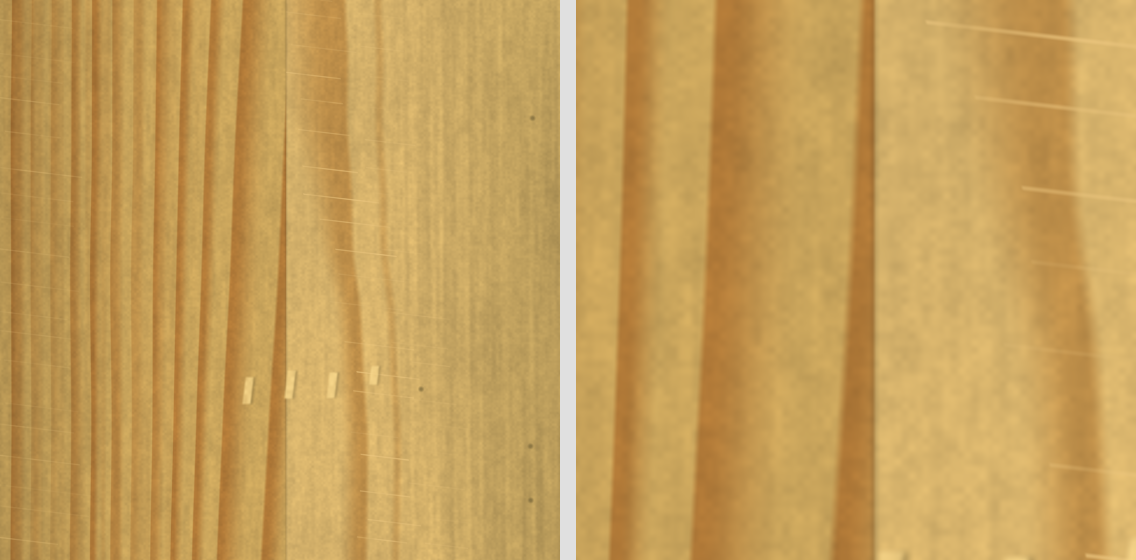
Left, the full canvas; right, a detail of the centre.
A WebGL 1 fragment shader for this texture:

```glsl
precision highp float;
// Two planed softwood boards meeting at an upright seam. The left has growth
// rings from a warped sawtooth, the right one broad ring and fine grain lines.
// Noise adds fibres; tilted rows of scratches and a few gouges lie on top.
uniform vec2 u_resolution;

const float SEAM = 0.511;
const float RING_SPACING = 0.034;
const float SCRATCH_SPACING = 0.052;
const float SCRATCH_SLOPE = 0.12;
const float FIBRE_CONTRAST = 0.055;
const float GRAIN_CONTRAST = 0.05;
const vec3 LEFT_PALE = vec3(0.77, 0.63, 0.35);
const vec3 LEFT_RING = vec3(0.67, 0.46, 0.21);
const vec3 RIGHT_PALE = vec3(0.84, 0.70, 0.42);
const vec3 RIGHT_FAR = vec3(0.74, 0.62, 0.36);
const vec3 RIGHT_RING = vec3(0.73, 0.54, 0.27);
const vec3 SCRATCH = vec3(0.93, 0.78, 0.50);
const vec3 GOUGE = vec3(0.97, 0.84, 0.54);
const vec3 STAIN = vec3(0.42, 0.36, 0.20);

float hash(vec2 p) {
  return fract(sin(dot(p, vec2(127.1, 311.7))) * 43758.5453);
}

float noise(vec2 p) {
  vec2 i = floor(p), f = fract(p);
  f = f * f * (3.0 - 2.0 * f);
  return mix(mix(hash(i), hash(i + vec2(1.0, 0.0)), f.x),
             mix(hash(i + vec2(0.0, 1.0)), hash(i + 1.0), f.x), f.y);
}

// Soft-edged box, 1 inside and 0 outside
float box(vec2 d, vec2 halfSize, float soft) {
  vec2 m = 1.0 - smoothstep(halfSize - soft, halfSize + soft, abs(d));
  return m.x * m.y;
}

vec3 leftBoard(vec2 p) {
  float lean = 0.012 * p.x + 0.055 * smoothstep(0.2, 0.5, p.x) * (p.y - 0.45);
  float wobble = 0.007 * (noise(vec2(p.x * 5.0, p.y * 4.0)) - 0.5);
  float s = 0.482 - p.x + lean + wobble;
  // Rings widen toward the seam
  float n = s < 0.0 ? s / 0.08 : s / RING_SPACING - 2.6 * (1.0 - exp(-s / 0.1));
  float ring = floor(n), f = n - ring;
  float onset = mix(0.1, 0.5, hash(vec2(ring, 3.0)));
  float dark = smoothstep(onset, 0.88, f) * (1.0 - smoothstep(0.91, 1.0, f));
  dark *= ring < 3.0 ? 1.0 : mix(0.4, 1.0, hash(vec2(ring, 8.0)));
  // Thin secondary lines among the tight rings
  float fine = noise(vec2((p.x - lean) * 110.0, p.y * 1.2));
  dark += 0.45 * (fine - 0.4) * (1.0 - smoothstep(0.25, 0.45, p.x));
  vec3 col = mix(LEFT_PALE, LEFT_RING, clamp(dark, 0.0, 1.0));
  return col * mix(0.93, 1.03, smoothstep(0.0, 0.3, p.x));
}

vec3 rightBoard(vec2 p) {
  float wobble = 0.008 * (noise(vec2(2.0, p.y * 9.0)) - 0.5);
  float edge = 0.655 - 0.035 * smoothstep(0.1, 0.9, p.y) + wobble;
  float width = mix(0.05, 0.13, smoothstep(0.4, 0.95, p.y));
  float dark = smoothstep(edge - width, edge - 0.25 * width, p.x)
             * (1.0 - smoothstep(edge - 0.006, edge + 0.006, p.x));
  float lineX = edge + 0.052 + 0.006 * p.y;
  dark += 0.55 * smoothstep(0.012, 0.0, abs(p.x - lineX));
  vec3 col = mix(RIGHT_PALE, RIGHT_FAR, smoothstep(0.66, 1.0, p.x));
  col = mix(col, RIGHT_RING, clamp(dark, 0.0, 1.0) * 0.9);
  // Fine upright grain and slow cloudy variation
  float lines = noise(vec2(p.x * 130.0 + p.y, p.y * 1.5)) - 0.5;
  col *= 1.0 + 0.10 * lines * smoothstep(0.66, 0.76, p.x);
  return col * (0.97 + 0.06 * noise(p * vec2(9.0, 5.0)));
}

// Rows of thin, slightly falling scratches around a column
float scratches(vec2 p, float centre, float halfLength, float seed) {
  float r = (p.y + SCRATCH_SLOPE * (p.x - centre)) / SCRATCH_SPACING;
  float id = floor(r);
  float y = (r - id - mix(0.25, 0.75, hash(vec2(id, seed)))) * SCRATCH_SPACING;
  float x = p.x - centre - 0.04 * (hash(vec2(id, seed + 1.0)) - 0.5);
  float reach = halfLength * mix(0.6, 1.1, hash(vec2(id, seed + 2.0)));
  float broken = mix(0.4, 1.0, noise(vec2(p.x * 50.0, id + seed)));
  return box(vec2(x, y), vec2(reach, 0.0012), 0.0012) * broken
       * mix(0.25, 1.0, hash(vec2(id, seed + 3.0)));
}

void main() {
  vec2 p = gl_FragCoord.xy / u_resolution;
  float onRight = smoothstep(SEAM - 0.0015, SEAM + 0.0015, p.x);
  vec3 col = mix(leftBoard(p), rightBoard(p), onRight);
  col *= 1.0 - 0.10 * smoothstep(0.004, 0.0, abs(p.x - SEAM));

  // Fibres and soft speckle
  float fibre = noise(p * vec2(170.0, 14.0)) + noise(p * vec2(90.0, 35.0)) - 1.0;
  float speckle = noise(p * 240.0) + noise(p * 120.0 + 7.0) - 1.0;
  col *= 1.0 + FIBRE_CONTRAST * fibre + GRAIN_CONTRAST * speckle;

  // Scratch columns
  float column = mix(0.685, 0.565, smoothstep(0.2, 1.0, p.y));
  float marks = 0.75 * scratches(p, column, 0.06, 5.0) * onRight;
  marks += 0.3 * scratches(p, column + 0.1, 0.05, 17.0) * onRight;
  marks += 0.35 * scratches(p, 0.06, 0.08, 29.0);
  col = mix(col, SCRATCH, clamp(marks, 0.0, 1.0));

  // A row of bright upright gouges, and scattered small stains
  for (int i = 0; i < 4; i++) {
    float k = float(i);
    vec2 d = p - vec2(0.443 + 0.075 * k, 0.30 + 0.03 * hash(vec2(k, 41.0)));
    d.x -= 0.12 * d.y;
    float tall = mix(0.012, 0.028, hash(vec2(k, 43.0)));
    float rough = 0.55 + 0.45 * noise(p * 130.0);
    col = mix(col, STAIN, 0.35 * box(d - vec2(0.008, 0.0), vec2(0.003, tall), 0.004));
    col = mix(col, GOUGE, rough * box(d, vec2(0.007, tall), 0.003));
    vec2 spot = vec2(0.67 + 0.3 * hash(vec2(k, 51.0)), hash(vec2(k, 53.0)));
    col = mix(col, STAIN, 0.6 * smoothstep(0.007, 0.001, length(p - spot)));
  }
  gl_FragColor = vec4(clamp(col, 0.0, 1.0), 1.0);
}
```
